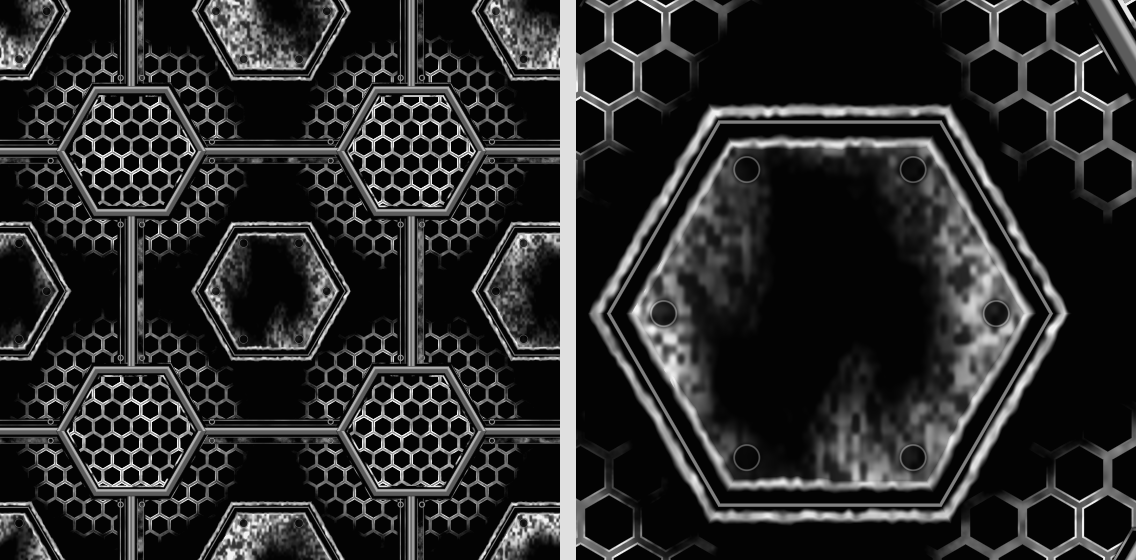
Left: the whole. Right: its middle third, enlarged.
A Shadertoy shader for this texture map:

```glsl
// Worn metal panels, two repeats each way: hexagonal frames over wire honeycomb,
// joined by a grid of bars, with riveted hexagonal plates in the gaps.
// Shapes are distance bands in repeat units; all wear is noise that wraps at the canvas edge.

const float REPEATS = 2.0;
const vec2 FRAME_CENTRE = vec2(0.469, 0.46);
const float FRAME_APOTHEM = 0.219;
const float BAR_HALF = 0.0135;

float hash(vec2 p) {
    vec3 q = fract(p.xyx * 0.1031);
    q += dot(q, q.yzx + 33.33);
    return fract((q.x + q.y) * q.z);
}

// Value noise over the canvas, wrapping after a whole number of cells
float wrapNoise(vec2 uv, vec2 cells) {
    vec2 p = uv * cells, i = floor(p), f = fract(p);
    f = f * f * (3.0 - 2.0 * f);
    vec2 a = mod(i, cells), b = mod(i + 1.0, cells);
    return mix(mix(hash(a), hash(vec2(b.x, a.y)), f.x),
               mix(hash(vec2(a.x, b.y)), hash(b), f.x), f.y);
}

float wrapFbm(vec2 uv, vec2 cells) {
    float sum = 0.0, gain = 0.5;
    for (int k = 0; k < 5; k++) {
        sum += gain * wrapNoise(uv, cells);
        cells *= 2.0;
        gain *= 0.5;
    }
    return sum / 0.97;
}

float band(float d, float halfWidth, float aa) {
    return 1.0 - smoothstep(halfWidth - aa, halfWidth + aa, abs(d));
}

// Apothem of the flat-topped hexagon through p
float hexApothem(vec2 p) {
    p = abs(p);
    return max(p.y, dot(p, vec2(0.866, 0.5)));
}

// Distance to the nearest wall of a honeycomb with upright walls
float honeycombWall(vec2 p, float spacing) {
    vec2 s = spacing * vec2(1.0, 1.732);
    vec2 a = mod(p, s) - 0.5 * s, b = mod(p - 0.5 * s, s) - 0.5 * s;
    vec2 g = abs(dot(a, a) < dot(b, b) ? a : b);
    return 0.5 * spacing - max(g.x, dot(g, vec2(0.5, 0.866)));
}

// Wire mesh: grey strands with chipped bright rims, fading outwards
float mesh(vec2 p, float apothem, float patches, float fine, float aa) {
    float wall = honeycombWall(p + vec2(0.0, 0.042), 0.0677);
    float strand = band(wall, 0.0055, aa) * (0.3 + 0.3 * fine);
    strand += band(wall - 0.0045, 0.0012, aa) * smoothstep(0.35, 0.75, patches) * 0.75;
    float inside = 1.0 - smoothstep(0.194, 0.194 + aa, apothem);
    float outside = smoothstep(0.243, 0.248, apothem);
    outside *= 1.0 - smoothstep(0.34, 0.43, length(p) + 0.12 * (patches - 0.5));
    outside *= smoothstep(0.045, 0.055, abs(p.x)) * smoothstep(0.04, 0.05, abs(p.y));
    return strand * (1.25 * inside + 0.95 * outside);
}

// Scuffed rails on both sides of a bar, the positive side broader
float rails(float across, float patches, float fine, float aa) {
    float rough = across + (fine - 0.5) * 0.006;
    float scuff = band(rough - 0.033, 0.010, 0.005) * smoothstep(0.3, 0.75, patches) * (0.25 + 0.6 * fine);
    float edges = band(across - 0.043, 0.0015, aa) * 0.6 + band(across + 0.039, 0.0018, aa) * 0.75;
    edges += band(abs(across) - 0.022, 0.0018, aa) * 0.55;
    return max(scuff, edges * (0.4 + 0.7 * patches));
}

// Bevelled bar: t runs from -1 to 1 across it
float bevel(float t) {
    return mix(0.36, 0.7, smoothstep(0.0, 0.5, t)) * (1.0 - 0.6 * smoothstep(0.7, 1.0, abs(t)));
}

// Riveted plate with a chipped rim and a dark, rubbed middle
float plate(vec2 p, vec2 id, float stain, float patches, float fine, float aa) {
    float a = hexApothem(p), rough = a + (fine - 0.5) * 0.007 + (patches - 0.5) * 0.004;
    vec2 rubbed = mix(vec2(0.03, 0.0), vec2(0.1, 0.03), id.y) + 0.05 * (hash(id + 7.0) - 0.5);
    float cover = stain + 2.0 * (length(p - rubbed) - 0.14) + 0.12 * id.y;
    float metal = smoothstep(0.35, 0.95, cover) * (0.2 + 0.85 * smoothstep(0.15, 0.85, fine));
    metal *= 1.0 - smoothstep(0.204, 0.207, a);
    float lip = band(rough - 0.203, 0.005, 0.005) * (0.45 + 0.6 * fine);
    float rim = band(rough - 0.241, 0.0055, 0.004) * (0.4 + 0.65 * fine);
    float groove = band(a - 0.228, 0.002, aa) * 0.5;
    float shade = max(max(metal, lip), max(rim, groove));
    for (int k = 0; k < 6; k++) {
        float angle = radians(60.0) * float(k);
        float r = length(p - 0.198 * vec2(cos(angle), sin(angle)));
        shade *= mix(0.2, 1.0, smoothstep(0.012, 0.021, r));
        shade += band(r - 0.015, 0.001, aa) * 0.3;
    }
    return shade;
}

void mainImage(out vec4 fragColor, in vec2 fragCoord) {
    vec2 uv = fragCoord / iResolution.xy;
    vec2 grid = uv * REPEATS - FRAME_CENTRE;
    float aa = 0.75 * REPEATS / iResolution.y;
    vec2 p = fract(grid + 0.5) - 0.5, plateP = fract(grid) - 0.5;
    vec2 plateId = mod(floor(grid), REPEATS);

    // Shared wear
    float fine = mix(wrapNoise(uv, vec2(230.0, 170.0)), wrapNoise(uv, vec2(110.0, 70.0)), 0.4);
    float patches = wrapFbm(uv, vec2(44.0));
    float stain = wrapFbm(uv, vec2(14.0, 10.0));

    // Mesh, rails and plates
    float apothem = hexApothem(p);
    float beyond = smoothstep(0.238, 0.243, apothem);
    float shade = mesh(p, apothem, patches, fine, aa);
    shade = max(shade, beyond * rails(p.x, patches, fine, aa));
    shade = max(shade, beyond * rails(-p.y, patches, fine, aa) * 0.85);
    shade = max(shade, plate(plateP, plateId, stain, patches, fine, aa));

    // Chipped outlines beside the frame, bolts beside the joints
    float chips = smoothstep(0.4, 0.65, patches);
    shade = max(shade, band(apothem - 0.197, 0.003, aa) * chips * 0.9);
    shade = max(shade, band(apothem - 0.243, 0.0015, aa) * chips * 0.6);
    vec2 q = abs(p);
    float bolt = min(length(q - vec2(0.038, 0.262)), length(q - vec2(0.288, 0.034)));
    shade = max(shade, band(bolt - 0.009, 0.002, aa) * 0.6);

    // Bars, then the frame over their ends
    float outer = step(FRAME_APOTHEM, apothem);
    shade = mix(shade, bevel(p.y / BAR_HALF), band(p.y, BAR_HALF, aa) * outer);
    float ridge = 0.42 + 0.35 * band(abs(p.x) - 0.006, 0.002, aa);
    shade = mix(shade, ridge, band(p.x, BAR_HALF, aa) * outer);
    float side = (apothem - FRAME_APOTHEM) / BAR_HALF * (p.y < 0.0 ? -1.0 : 1.0);
    shade = mix(shade, bevel(side), band(apothem - FRAME_APOTHEM, BAR_HALF, aa));

    fragColor = vec4(vec3(clamp(shade, 0.01, 0.95)), 1.0);
}
```
